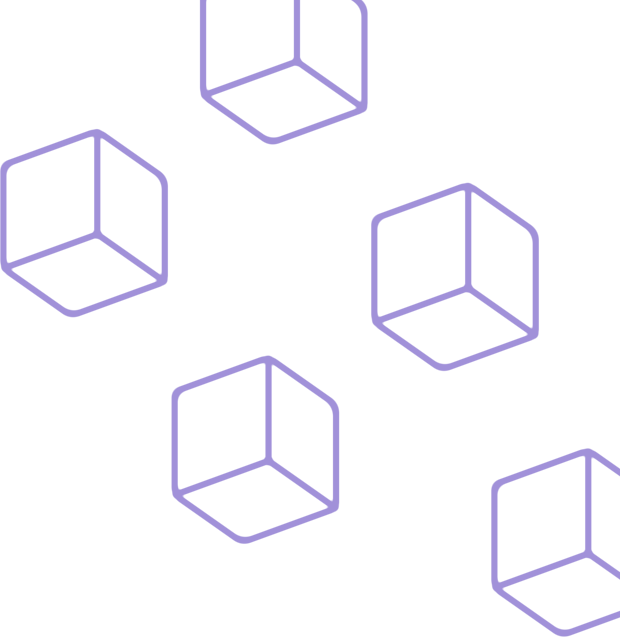
Give the GLSL for this pattern, as a Shadertoy shader.

```glsl
#define INK vec3(0.63, 0.57, 0.85)
#define PAPER vec3(1.0)
#define HALF_STROKE 0.0048
#define CORNER_ROUNDING 0.013
#define JOINT_FILLET 0.004
#define FIRST_CUBE vec2(0.152, 0.634)
#define STEP_ACROSS vec2(0.312, 0.270)
#define STEP_DOWN vec2(0.2676, -0.354)
#define LAST_ROW_DRIFT vec2(-0.080, -0.061)

// Cube edges, seen from the corner where the three faces meet
const vec2 EDGE_UP = vec2(0.0, 0.1615);
const vec2 EDGE_LEFT = vec2(-0.1467, -0.0534);
const vec2 EDGE_RIGHT = vec2(0.1055, -0.0742);

float smoothMin(float a, float b, float k) {
    float h = max(k - abs(a - b), 0.0) / k;
    return min(a, b) - 0.25 * h * h * k;
}

float smoothMax(float a, float b, float k) {
    return -smoothMin(-a, -b, k);
}

// Distance to a spoke that stops just short of the rounded corner
float spoke(vec2 p, vec2 edge) {
    return length(p - edge * clamp(dot(p, edge) / dot(edge, edge), 0.0, 0.98));
}

// Signed distance to the strip between two opposite sides of the hexagon
float strip(vec2 p, vec2 side, vec2 a, vec2 b) {
    vec2 n = normalize(vec2(-side.y, side.x));
    return abs(dot(p, n)) - 0.5 * (abs(dot(a, n)) + abs(dot(b, n)));
}

// Distance to the centre line of the cube drawing
float cubeLines(vec2 p) {
    vec2 q = p - 0.5 * (EDGE_UP + EDGE_LEFT + EDGE_RIGHT);
    float hull = smoothMax(strip(q, EDGE_UP, EDGE_LEFT, EDGE_RIGHT),
                           strip(q, EDGE_LEFT, EDGE_RIGHT, EDGE_UP), CORNER_ROUNDING);
    hull = smoothMax(hull, strip(q, EDGE_RIGHT, EDGE_UP, EDGE_LEFT), CORNER_ROUNDING);

    float spokes = smoothMin(spoke(p, EDGE_UP), spoke(p, EDGE_LEFT), JOINT_FILLET);
    spokes = smoothMin(spokes, spoke(p, EDGE_RIGHT), JOINT_FILLET);
    return smoothMin(abs(hull), spokes, JOINT_FILLET);
}

void mainImage(out vec4 fragColor, in vec2 fragCoord) {
    vec2 p = fragCoord / iResolution.y;
    float soft = 0.8 / iResolution.y;

    // Slanted rows of two; the last row keeps only its second cube
    float d = 1e3;
    for (int k = 0; k < 5; k++) {
        int cell = k + k / 4;
        float column = float(cell % 2);
        float row = float(cell / 2);
        vec2 corner = FIRST_CUBE + column * STEP_ACROSS + row * STEP_DOWN
                    + max(row - 1.0, 0.0) * LAST_ROW_DRIFT;
        d = min(d, cubeLines(p - corner));
    }

    float ink = 1.0 - smoothstep(-soft, soft, d - HALF_STROKE);
    fragColor = vec4(mix(PAPER, INK, ink), 1.0);
}
```
